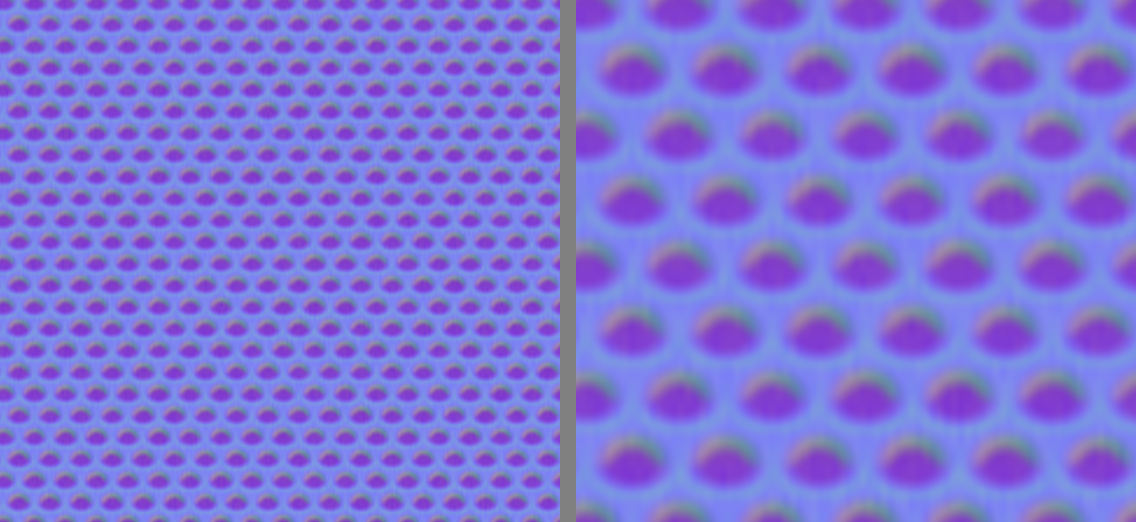
Left, the full canvas; right, a detail of the centre.
Reproduce this texture map procedurally as a Shadertoy shader.

```glsl
#define REPEATS vec2(18.0, 24.0)     // columns, rows (rows must be even)
#define ORIGIN vec2(0.11, 0.90)      // lattice offset, in cells
#define ROW_HEIGHT 0.70              // row pitch relative to column pitch
#define DIMPLE_SIZE vec2(0.355, 0.28) // half extents, in column pitches
#define FLAT_COLOR vec3(0.50, 0.485, 0.98)
#define CORE_COLOR vec3(0.505, 0.24, 0.82)
#define RIM_LEFT vec3(0.66, 0.46, 0.67)
#define RIM_RIGHT vec3(0.34, 0.49, 0.60)
#define HALO_TINT vec3(-0.015, 0.075, -0.07)
#define STREAK_GRID vec2(240.0, 72.0)
#define STREAK_AMOUNT 0.04
#define VARIATION 0.06

float hash(vec2 p) {
    vec3 q = fract(p.xyx * 0.1031);
    q += dot(q, q.yzx + 33.33);
    return fract((q.x + q.y) * q.z);
}

// Value noise that wraps after a whole number of cells
float wrappedNoise(vec2 p, vec2 period) {
    vec2 i = floor(p), f = fract(p);
    f = f * f * (3.0 - 2.0 * f);
    vec2 a = mod(i, period), b = mod(i + 1.0, period);
    return mix(mix(hash(a), hash(vec2(b.x, a.y)), f.x),
               mix(hash(vec2(a.x, b.y)), hash(b), f.x), f.y);
}

// Colour offset from the flat surface; q is in dimple radii
vec3 dimple(vec2 q, float strength) {
    q.y *= q.y < 0.0 ? 1.12 : 0.92;
    float r = length(q);
    float mask = 1.0 - smoothstep(0.55, 1.33, r);

    // Upper arch: warm on the left, grey-green on top, teal on the right
    float arch = smoothstep(0.42, 1.08, length((q + vec2(0.0, 0.30)) / vec2(0.95, 1.1)));
    arch *= smoothstep(-0.50, 0.35, q.y);
    vec3 rim = mix(RIM_LEFT, RIM_RIGHT, smoothstep(-0.8, 0.9, q.x));
    rim += vec3(0.0, 0.13, -0.07) * max(0.0, 1.0 - q.x * q.x);
    vec3 inside = mix(CORE_COLOR, rim, arch);
    inside.b -= 0.05 * smoothstep(-0.4, 0.4, q.y) * (1.0 - arch);

    // Pale ring, strongest below
    float ring = (r - 1.38) / 0.27;
    float halo = exp(-ring * ring) * mix(1.0, 0.4, smoothstep(-1.0, 0.3, q.y));
    return (inside - FLAT_COLOR) * mask * strength + HALO_TINT * halo;
}

void mainImage(out vec4 fragColor, in vec2 fragCoord) {
    vec2 uv = fragCoord / iResolution.xy;
    vec2 p = uv * REPEATS - ORIGIN;
    vec3 color = FLAT_COLOR;

    // Staggered lattice: sum the nearby dimples
    for (int j = -1; j <= 1; j++) {
        float row = floor(p.y + 0.5) + float(j);
        float shift = 0.5 * mod(row + 1.0, 2.0);
        for (int i = -1; i <= 1; i++) {
            float column = floor(p.x - shift + 0.5) + float(i);
            vec2 d = (p - vec2(column + shift, row)) * vec2(1.0, ROW_HEIGHT);
            float rnd = hash(mod(vec2(column, row), REPEATS) + 7.0) - 0.5;
            vec2 size = DIMPLE_SIZE * (1.0 + VARIATION * rnd);
            color += dimple(d / size, 1.0 + VARIATION * rnd);
        }
    }

    // Fine vertical streaks
    float streak = wrappedNoise(uv * STREAK_GRID, STREAK_GRID) - 0.5;
    color += STREAK_AMOUNT * streak * vec3(0.7, 1.0, -0.6);
    fragColor = vec4(clamp(color, 0.0, 1.0), 1.0);
}
```
